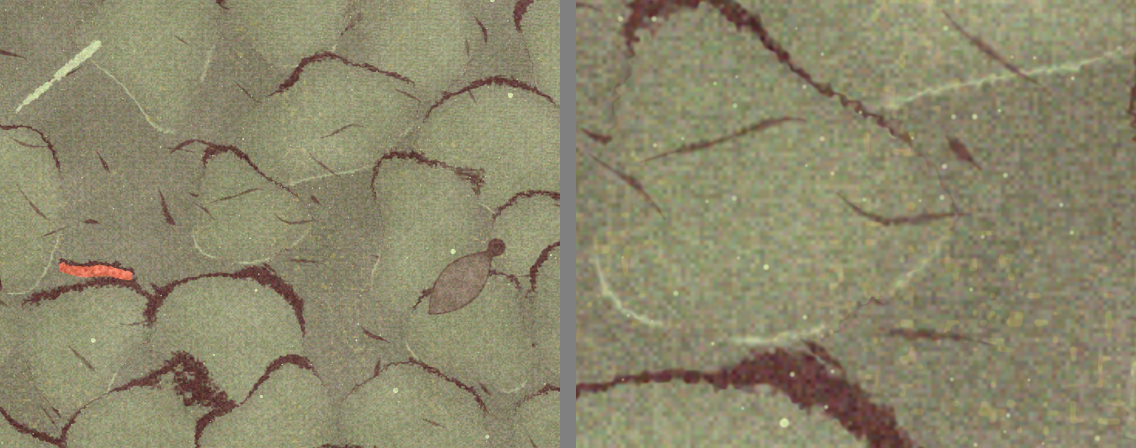
Left: the whole. Right: its middle third, enlarged.
Write a Shadertoy shader that draws this texture.

```glsl
// Pillow lava on a murky sea floor: grainy olive lobes, ragged maroon crevices, a sea cucumber and a flatfish.
const vec3 SILT     = vec3(0.532, 0.512, 0.418);
const vec3 LOBE     = vec3(0.592, 0.597, 0.464);
const vec3 CREVICE  = vec3(0.365, 0.225, 0.210);
const vec3 PALE     = vec3(0.830, 0.880, 0.680);
const vec3 OCHRE    = vec3(0.740, 0.690, 0.430);
const vec3 CUCUMBER = vec3(0.890, 0.470, 0.370);
const vec3 FISH     = vec3(0.545, 0.480, 0.405);

float hash(vec2 p) { return fract(sin(dot(p, vec2(127.1, 311.7))) * 43758.5453); }
vec2 hash2(vec2 p) { return vec2(hash(p), hash(p + 37.3)); }

float noise(vec2 p) {
    vec2 i = floor(p), f = fract(p);
    f = f * f * (3.0 - 2.0 * f);
    return mix(mix(hash(i), hash(i + vec2(1, 0)), f.x),
               mix(hash(i + vec2(0, 1)), hash(i + vec2(1, 1)), f.x), f.y);
}

float fbm(vec2 p) {
    float sum = 0.0;
    for (float gain = 0.5; gain > 0.05; gain *= 0.5) {
        sum += gain * noise(p);
        p = p * 2.03 + 11.7;
    }
    return sum;
}

float fill(float d, float soft) { return 1.0 - smoothstep(-soft, soft, d); }

// x: place along the segment from 0 to 1, y: distance to it
vec2 segment(vec2 p, vec2 a, vec2 b) {
    vec2 ab = b - a, ap = p - a;
    float t = clamp(dot(ap, ab) / dot(ab, ab), 0.0, 1.0);
    return vec2(t, length(ap - ab * t));
}

// Short tapered cracks, one in some cells of a grid
float cracks(vec2 p, float cell, float chance, float width) {
    float mask = 0.0;
    for (int k = 0; k < 9; k++) {
        vec2 id = floor(p / cell) + vec2(k % 3 - 1, k / 3 - 1);
        if (hash(id + 5.1) > chance) continue;
        vec2 mid = (id + hash2(id)) * cell;
        float angle = 1.6 * hash(id + 9.4) - 1.2;
        vec2 reach = vec2(cos(angle), sin(angle)) * cell * mix(0.15, 0.42, hash(id + 2.8));
        vec2 s = segment(p, mid - reach, mid + reach);
        mask = max(mask, fill(s.y - width * sin(3.14 * s.x), 0.003));
    }
    return mask;
}

// Round flecks of varied size, one in some cells of a grid
float flecks(vec2 p, float cell, float chance, float radius) {
    vec2 id = floor(p / cell);
    vec2 mid = (id + 0.25 + 0.5 * hash2(id)) * cell;
    float size = radius * mix(0.3, 1.0, hash(id + 4.2));
    return step(hash(id + 8.6), chance) * fill(length(p - mid) - size, 0.0012);
}

// One lava lobe: body, dark crevice over its crown, pale dust along its foot
vec3 paintLobe(vec3 col, vec2 p, vec2 centre, vec2 radius, float ragged, float seed) {
    vec2 q = p - centre;
    if (length(q) > 0.34) return col;
    q += 0.13 * (vec2(noise(p * 6.0 + seed), noise(p * 6.0 + seed + 53.0)) - 0.5);
    float d = (length(q / radius) - 1.0) * min(radius.x, radius.y);
    float up = q.y / (length(q) + 0.001);
    float patchy = noise(p * 11.0 + seed);
    float body = fill(d + ragged, 0.004);
    col = mix(col, mix(LOBE, SILT, 0.7 * smoothstep(-0.06, 0.01, d)), body);

    float crown = smoothstep(0.3, 0.85, up + 0.8 * (patchy - 0.5));
    float width = 0.027 * crown * (0.25 + patchy) * mix(0.3, 1.0, fract(seed * 3.7));
    float shadow = (1.0 - body) * fill(d + ragged - width, 0.005) * smoothstep(0.0, 0.3, crown);
    float hairline = 0.45 * fill(abs(d + ragged) - 0.001, 0.003) * smoothstep(0.4, 0.7, patchy);
    col = mix(col, CREVICE, max(0.95 * shadow, hairline));
    float dust = fill(abs(d + 0.5 * ragged) - 0.002, 0.004) * smoothstep(0.1, 0.6, -up);
    return mix(col, PALE, 0.65 * dust * smoothstep(0.3, 0.6, noise(p * 17.0 + seed)));
}

vec3 paintCucumber(vec3 col, vec2 p, float ragged) {
    p.y += 0.004 * sin(p.x * 45.0);
    vec2 head = vec2(0.142, 0.402), tail = vec2(0.284, 0.386);
    float shade = segment(p - vec2(0.002, 0.009), head, tail).y;
    col = mix(col, CREVICE, 0.9 * fill(shade - 0.010 + ragged, 0.003));
    vec3 skin = CUCUMBER + 0.2 * (noise(p * 130.0) - 0.5);
    return mix(col, skin, fill(segment(p, head, tail).y - 0.011 + 0.4 * ragged, 0.002));
}

vec3 paintFish(vec3 col, vec2 p) {
    vec2 s = segment(p, vec2(0.962, 0.303), vec2(1.108, 0.448));
    float belly = 0.042 * pow(sin(3.14 * min(s.x / 0.9, 1.0)), 0.8);
    float d = s.y - 0.004 - belly - 0.014 * smoothstep(0.85, 1.0, s.x);
    vec3 skin = mix(FISH, CREVICE, 0.7 * smoothstep(0.75, 0.95, s.x)) + 0.12 * (noise(p * 60.0) - 0.5);
    col = mix(col, skin, fill(d, 0.003));
    return mix(col, CREVICE, 0.6 * fill(abs(d) - 0.002, 0.003));
}

void mainImage(out vec4 fragColor, in vec2 fragCoord) {
    vec2 p = fragCoord / iResolution.y;
    float ragged = 0.010 * (noise(p * 190.0) - 0.5) + 0.010 * (noise(p * 50.0) - 0.5);
    vec2 bent = p + 0.04 * vec2(noise(p * 14.0), noise(p * 14.0 + 31.0));

    // Silt, then lobes stacked from the top row downwards
    vec3 col = mix(SILT, CREVICE, 0.8 * cracks(bent, 0.12, 0.5, 0.005 + ragged * 0.3));
    for (int k = 0; k < 36; k++) {
        vec2 id = vec2(k % 6 - 1, 4 - k / 6);
        if (hash(id + 3.7) < 0.24) continue;
        vec2 centre = (id + vec2(0.5 * mod(id.y + 2.0, 2.0), 0.0)) * vec2(0.31, 0.235);
        centre += 0.13 * (hash2(id + 17.0) - 0.5);
        vec2 radius = mix(vec2(0.10, 0.11), vec2(0.19, 0.185), hash2(id + 71.0));
        col = paintLobe(col, p, centre, radius, ragged, 7.0 * hash(id + 1.9));
    }
    col = mix(col, CREVICE, 0.6 * cracks(bent + 3.0, 0.13, 0.3, 0.003 + ragged * 0.3));

    // Mottling, ochre crust and pale flecks
    float crust = smoothstep(0.72, 0.9, noise(p * 150.0)) * smoothstep(0.4, 0.7, noise(p * 9.0 + 20.0));
    col = mix(col, OCHRE, 0.45 * crust * smoothstep(0.42, 0.5, col.g)) + 0.12 * (fbm(p * 7.0) - 0.45);
    col = mix(col, PALE, 0.7 * flecks(p, 0.022, 0.13, 0.0019));
    col = mix(col, PALE, flecks(p + 0.7, 0.11, 0.07, 0.006));

    // Pale streak, animals and coloured grain
    vec2 streak = segment(p, vec2(0.038, 0.755), vec2(0.215, 0.900));
    col = mix(col, PALE, 0.85 * fill(streak.y - 0.005 - 0.005 * streak.x + 0.6 * ragged, 0.003));
    col = paintFish(paintCucumber(col, p, ragged), p);
    vec2 g = p * 290.0;
    vec3 tint = vec3(noise(g + 40.0), noise(g + 90.0), noise(g + 150.0)) - 0.5;
    col += 0.11 * (noise(g) - 0.5) + 0.10 * tint + 0.05 * (noise(p * 140.0 + 7.0) - 0.5);
    fragColor = vec4(clamp(col, 0.0, 1.0), 1.0);
}
```
